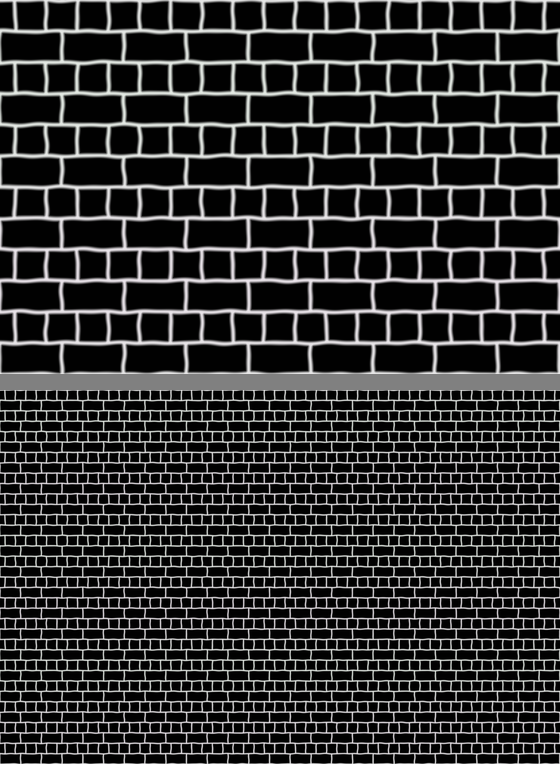
Top: one tile. Bottom: repeated 3 by 3.
This pattern is drawn by a Shadertoy shader. Its source:

```glsl
// Black bricks with soft pale joints: courses of long bricks alternate with
// courses of square ones. Each brick is a rounded-box distance, and layered
// sines with whole frequencies bend the joints so that the wall tiles.

const vec2  GRID         = vec2(18.0, 12.0);   // square bricks across, courses down
const float LONG_WIDTH   = 2.0;                // long brick, in course heights
const float SQUARE_SHIFT = 0.5;                // sideways shift of the square courses
const vec2  WALL_SHIFT   = vec2(0.014, 0.004); // small offset of the whole wall
const float JOINT_REACH  = 0.12;               // joint centre to fully dark brick
const float CORNER       = 0.10;               // corner radius of a brick
const float WOBBLE       = 0.012;              // bend of the joints
const float TINT         = 0.012;              // green above, magenta below
const vec3  BRICK_COLOR  = vec3(0.004);
const vec3  JOINT_COLOR  = vec3(0.90);
const float TAU          = 6.2831853;

// Periodic displacement over the unit square
vec2 wobble(vec2 uv) {
    vec2 a = TAU * uv;
    vec2 bend = vec2(sin(5.0 * a.x + 7.0 * a.y + 0.8), sin(8.0 * a.x - 5.0 * a.y + 2.1));
    bend += vec2(sin(11.0 * a.y - 7.0 * a.x + 4.0), sin(13.0 * a.x + 3.0 * a.y + 5.2));
    bend += 0.7 * vec2(sin(17.0 * a.y + 4.0 * a.x), sin(19.0 * a.x - 7.0 * a.y + 1.3));
    return WOBBLE * bend;
}

// Signed distance to a rounded box, negative inside
float roundedBox(vec2 p, vec2 halfSize, float radius) {
    vec2 q = abs(p) - halfSize + radius;
    return length(max(q, 0.0)) + min(max(q.x, q.y), 0.0) - radius;
}

// Depth inside the brick at p, zero at the joint centre
float brickDepth(vec2 p) {
    float isSquare = mod(floor(p.y), 2.0);
    float width = mix(LONG_WIDTH, 1.0, isSquare);
    float x = mod(p.x - SQUARE_SHIFT * isSquare, width) - 0.5 * width;
    return -roundedBox(vec2(x, fract(p.y) - 0.5), vec2(0.5 * width, 0.5), CORNER);
}

void mainImage(out vec4 fragColor, in vec2 fragCoord) {
    vec2 uv = fragCoord / iResolution.xy;
    float depth = brickDepth(uv * GRID + WALL_SHIFT + wobble(uv));

    // Soft joint, never narrower than one pixel
    float reach = max(JOINT_REACH, GRID.y / iResolution.y);
    float joint = 1.0 - smoothstep(0.0, reach, depth);

    // Faint vertical colour drift
    vec3 jointColor = JOINT_COLOR + TINT * sin(TAU * uv.y) * vec3(1.0, -1.0, 1.0);
    fragColor = vec4(mix(BRICK_COLOR, jointColor, joint), 1.0);
}
```
